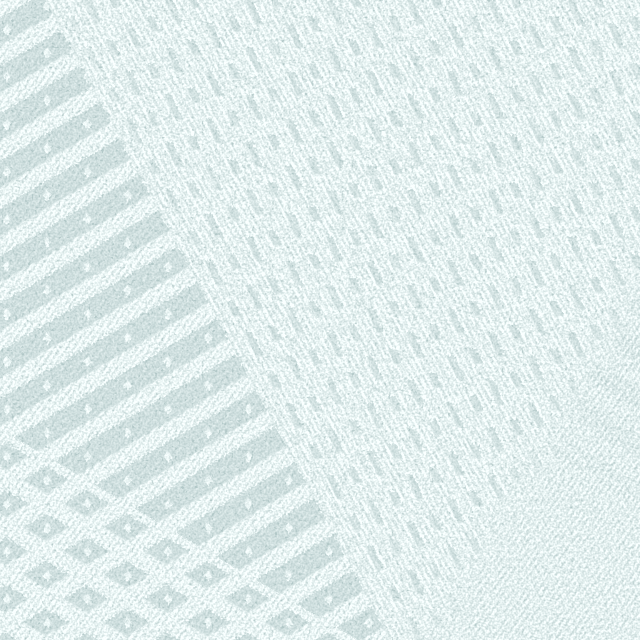
A Shadertoy shader for this texture:

```glsl
// Pale damask cloth: slanted bars, a corner of lozenges and a field of woven dashes
#define ROW 0.0742        // vertical repeat of the weave
#define COLUMN 0.0629     // horizontal repeat of the weave
#define SLOPE 0.59        // rise of the rows
#define BAR_WIDTH 0.28    // half width of a bar, in rows
#define BAR_END 0.537     // where the bars stop, along their direction
#define LOZENGE_TOP 0.330 // upper limit of the lozenges
#define FIELD_END 1.27    // lower right limit of the dashes
#define THREADS 122.0     // twill lines across the canvas
#define GRAIN 1.02
#define TWILL 0.17
#define SHADE vec3(0.700, 0.785, 0.785)
#define LIGHT vec3(0.955, 0.990, 0.988)

vec2 hashGradient(vec2 cell) {
    vec3 h = fract(cell.xyx * vec3(0.1031, 0.1030, 0.0973));
    h += dot(h, h.yzx + 33.33);
    float angle = 6.2832 * fract((h.x + h.y) * h.z);
    return vec2(cos(angle), sin(angle));
}

float gradientNoise(vec2 p) {
    vec2 i = floor(p), f = fract(p);
    vec2 w = f * f * f * (f * (f * 6.0 - 15.0) + 10.0);
    float a = dot(hashGradient(i), f);
    float b = dot(hashGradient(i + vec2(1, 0)), f - vec2(1, 0));
    float c = dot(hashGradient(i + vec2(0, 1)), f - vec2(0, 1));
    float d = dot(hashGradient(i + vec2(1, 1)), f - vec2(1, 1));
    return mix(mix(a, b, w.x), mix(c, d, w.x), w.y);
}

// Offset from the nearest motif centre (xy) and the column number (z)
vec3 motifCell(vec2 p, vec2 origin, float spacing) {
    vec2 q = p - origin;
    float column = round(q.x / spacing);
    q.x -= column * spacing;
    q.y -= column * spacing * SLOPE;
    q.y -= ROW * round(q.y / ROW);
    return vec3(q, column);
}

// Distance in rows from the centre of the nearest bar
float barDistance(float height, float phase) {
    float row = (height - phase) / ROW;
    return abs(row - round(row));
}

float inside(float d, float soft) {
    return 1.0 - smoothstep(-soft, soft, d);
}

void mainImage(out vec4 fragColor, in vec2 fragCoord) {
    vec2 p = fragCoord / iResolution.xy;
    float soft = max(0.0011, 0.6 / iResolution.y);

    // Uneven threads, which also roughen the edges
    vec2 turned = vec2(dot(p, vec2(0.88, 0.475)), dot(p, vec2(-0.475, 0.88)));
    float fine = gradientNoise(turned * 310.0 + 0.37);
    float medium = gradientNoise(p * vec2(147.0, 161.0) + 17.3);
    float patches = gradientNoise(p * 38.0 + 8.1);
    vec2 q = p + 0.0036 * vec2(medium, fine);

    // Regions
    float along = dot(q, vec2(0.88, 0.475));
    float barRegion = inside(along - BAR_END, soft);
    float falling = q.y + SLOPE * q.x;
    float lozengeRegion = inside(falling - LOZENGE_TOP, soft);
    float across = p.x + 0.6 * (1.0 - p.y);
    float quietRegion = smoothstep(FIELD_END - 0.045, FIELD_END + 0.045, across + 0.05 * patches);

    // Bars, cut into lozenges by a second set in the lower left
    float bar = barDistance(q.y - SLOPE * q.x, 0.208);
    float crossBar = barDistance(falling, 0.2928);
    float barDepth = max(bar, mix(0.0, crossBar, lozengeRegion));
    float barSoft = soft / ROW * 1.3;
    float dark = inside(barDepth - BAR_WIDTH, barSoft) * barRegion;

    // Light pips inside the bars
    vec2 pip = motifCell(q, vec2(0.1367, 0.2122), COLUMN).xy;
    float pipShape = inside(abs(pip.x) * 0.8 + abs(pip.y) * 0.55 - 0.0050, soft);

    // Leaning dashes, alternately short and long, worn thin in places
    vec3 cell = motifCell(q, vec2(0.5547, 0.4805), COLUMN * 0.5);
    float isLong = mod(cell.z, 2.0);
    float lean = abs(cell.x + 0.45 * cell.y) - mix(0.0062, 0.0054, isLong);
    float dashDepth = max(lean, abs(cell.y) - mix(0.0115, 0.0190, isLong));
    float field = smoothstep(BAR_END + 0.012, BAR_END + 0.03, along) * (1.0 - quietRegion);
    float dash = inside(dashDepth, soft * 1.2) * field;
    dash *= clamp(0.95 + 0.9 * patches, 0.45, 1.0);

    // Ground tones, brightest beside the dashes
    float tone = mix(0.80, 0.86, barRegion);
    tone += 0.09 * patches * (1.0 - barRegion);
    tone += 0.09 * field * inside(abs(dashDepth - 0.004) - 0.002, 0.002);
    tone = mix(tone, 0.76, quietRegion);
    float faintBar = barDistance(p.y + 0.62 * p.x, 0.03);
    float faintArea = quietRegion * smoothstep(0.13, 0.40, p.y) * smoothstep(0.82, 0.95, p.x);
    tone -= 0.10 * faintArea * inside(faintBar - 0.24, 0.08);

    // Speckled shadow along the bar edges
    float edge = inside(abs(barDepth - BAR_WIDTH) - 0.03, 0.07);
    tone -= barRegion * edge * (0.08 + 0.50 * max(medium, 0.0));
    tone = mix(tone, 0.44, dark);
    tone += 0.46 * pipShape * dark;
    tone = mix(tone, 0.47, dash);

    // Broken twill: rising threads on the bars, steep falling threads in the field
    float rising = sin(6.2832 * THREADS * dot(p, vec2(0.82, -0.57)));
    float steep = sin(6.2832 * THREADS * turned.x);
    float twill = mix(steep, rising, max(barRegion, quietRegion));
    float streak = gradientNoise(turned * vec2(165.0, 50.0) + 2.9);
    float covered = max(dark, dash);
    tone += TWILL * twill * clamp(0.85 + 1.3 * streak, 0.0, 1.5) * (1.0 - 0.6 * covered);
    tone += 0.24 * streak * (1.0 - max(barRegion, quietRegion)) * (1.0 - 0.5 * dash);
    tone += GRAIN * (0.65 * fine + 0.35 * medium) * (1.0 - 0.35 * covered);

    // Sparse dark flecks
    float fleck = smoothstep(0.26, 0.48, gradientNoise(p * 192.0 + 31.7));
    tone -= 0.34 * fleck * (1.0 - 0.5 * quietRegion);

    fragColor = vec4(mix(SHADE, LIGHT, clamp(tone, 0.0, 1.10)), 1.0);
}
```
